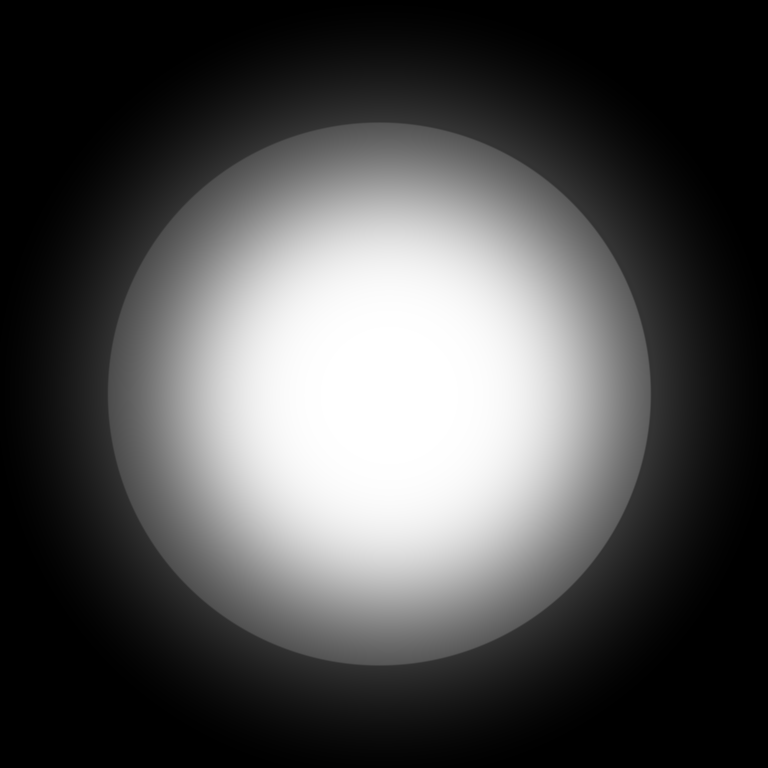
Give the GLSL for this background, as a three.js fragment shader.

```glsl
varying vec2 vUv;

const vec2 DISC_CENTER = vec2(0.494, 0.487);
const float DISC_RADIUS = 0.3535;
const vec2 CORE_CENTER = vec2(0.507, 0.485);
const vec2 HALO_CENTER = vec2(0.5, 0.49);
const float EDGE_SOFTNESS = 0.0015;

// Flat bright plateau that rolls off around the half-light radius
float plateauGlow(vec2 point, vec2 center, float halfRadius, float steepness) {
  float ratio = distance(point, center) / halfRadius;
  return 1.0 / (1.0 + pow(ratio, steepness));
}

// Glow that fades to nothing between two radii
float fadingHalo(vec2 point, vec2 center, float inner, float outer, float falloff) {
  float fade = (outer - distance(point, center)) / (outer - inner);
  return pow(clamp(fade, 0.0, 1.0), falloff);
}

// Antialiased disc coverage
float discMask(vec2 point, vec2 center, float radius, float softness) {
  float signedDistance = distance(point, center) - radius;
  return 1.0 - smoothstep(-softness, softness, signedDistance);
}

void main() {
  // Dim halo behind the disc
  float halo = 0.2 * fadingHalo(vUv, HALO_CENTER, 0.354, 0.514, 1.7);

  // Bright disc lit from slightly off its center
  float core = mix(0.08, 1.0, plateauGlow(vUv, CORE_CENTER, 0.2917, 5.2));

  float disc = discMask(vUv, DISC_CENTER, DISC_RADIUS, EDGE_SOFTNESS);
  gl_FragColor = vec4(vec3(mix(halo, core, disc)), 1.0);
}
```
